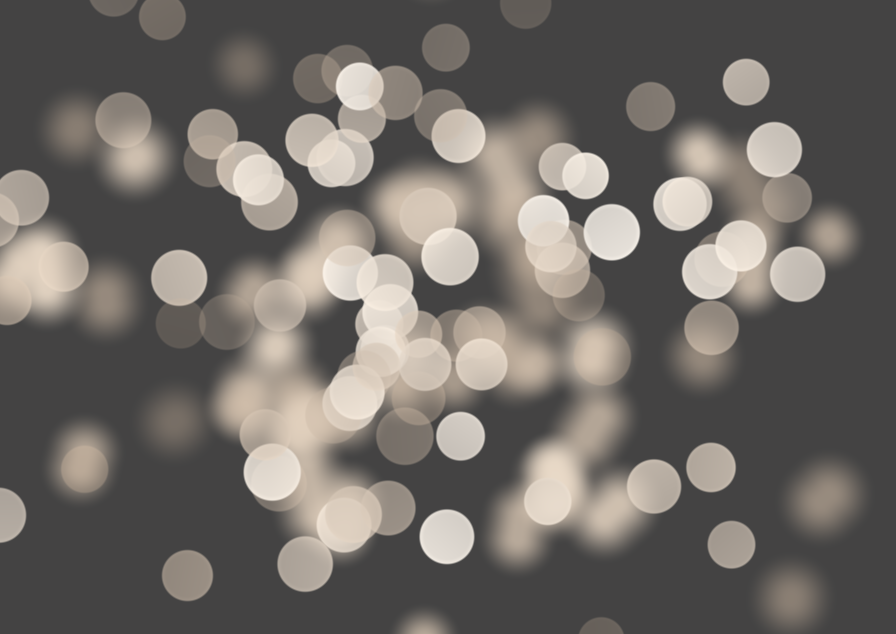
A Shadertoy shader for this background:

```glsl
vec4 hash4(float n) {
    return fract(sin(n * vec4(12.9898, 78.233, 39.425, 53.117) + 1.7) * 43758.5453);
}

// Random position, denser towards the middle of the canvas
vec2 scatter(vec4 h, float aspect) {
    return (0.5 + (h.xy + h.zw - 1.0) * vec2(0.6, 0.58)) * vec2(aspect, 1.0);
}

float segmentDistance(vec2 p, vec2 halfAxis) {
    float t = clamp(dot(p, halfAxis) / dot(halfAxis, halfAxis), -1.0, 1.0);
    return length(p - halfAxis * t);
}

// Out-of-focus glow, sometimes stretched into a short steep streak
vec3 addGlow(vec3 color, vec2 p, float id, float aspect) {
    vec4 look = hash4(id + 0.37);
    vec2 offset = p - scatter(hash4(id), aspect);
    float angle = mix(0.7, 2.4, look.x);
    float halfLength = 0.002 + 0.035 * smoothstep(0.5, 1.0, look.y);
    float d = segmentDistance(offset, halfLength * vec2(cos(angle), sin(angle)));
    float glow = smoothstep(mix(0.06, 0.078, look.z), 0.004, d);
    vec3 tint = mix(vec3(0.78, 0.69, 0.60), vec3(0.92, 0.86, 0.79), look.w);
    return mix(color, tint, glow * mix(0.2, 0.95, sqrt(look.w)));
}

// Translucent crisp disc with gentle shading and a faint rim
vec3 addDisc(vec3 color, vec2 p, float id, float aspect) {
    vec4 look = hash4(id + 0.61);
    vec2 offset = p - scatter(hash4(id), aspect);
    float radius = mix(0.037, 0.046, look.x);
    float d = length(offset);
    float mask = smoothstep(radius + 0.0015, radius - 0.0025, d);
    float rim = smoothstep(radius * 0.8, radius, d);
    float shade = 0.98 + 0.03 * rim + 0.04 * dot(offset, vec2(cos(look.z * 6.28), sin(look.z * 6.28))) / radius;
    vec3 tint = mix(vec3(0.80, 0.70, 0.60), vec3(0.97, 0.94, 0.90), look.y);
    tint = mix(tint, vec3(dot(tint, vec3(0.333))), 0.25 * look.w);
    float opacity = mix(0.1, 0.95, sqrt(look.y)) * (0.95 + 0.05 * rim);
    return mix(color, min(tint * shade, 1.0), mask * opacity);
}

void mainImage(out vec4 fragColor, in vec2 fragCoord) {
    float aspect = iResolution.x / iResolution.y;
    vec2 p = fragCoord / iResolution.y;
    vec3 color = vec3(0.265, 0.263, 0.263);

    for (int i = 0; i < 52; i++) color = addGlow(color, p, float(i) + 3.0, aspect);
    for (int i = 0; i < 88; i++) color = addDisc(color, p, float(i) + 101.0, aspect);

    fragColor = vec4(color, 1.0);
}
```
